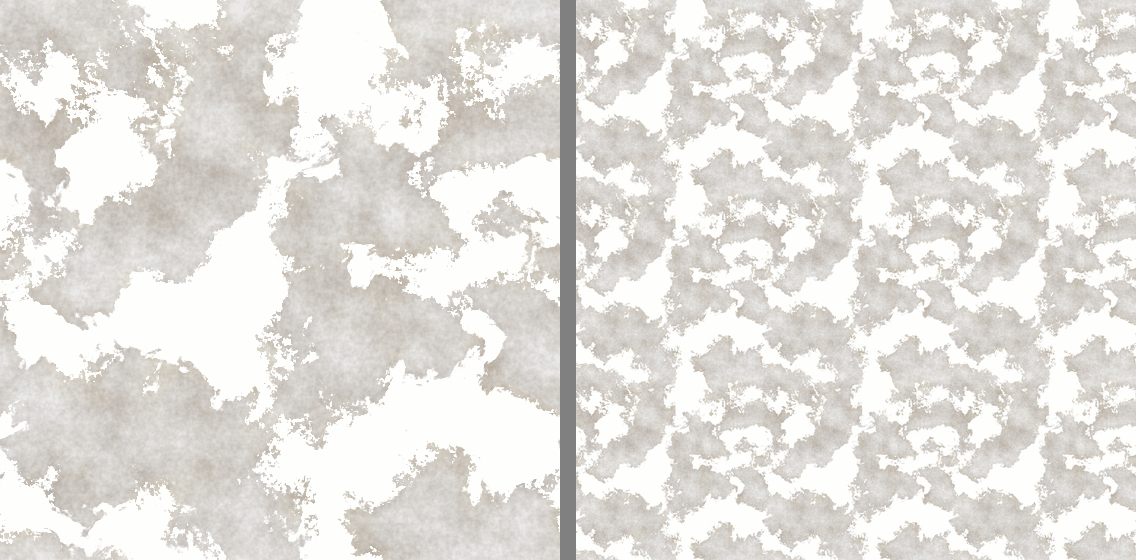
Left: one tile. Right: repeated 3 by 3.
Give the GLSL for this texture, as a Shadertoy shader.

```glsl
#define PATCH_CELLS 5.0
#define COVERAGE 0.065
#define SOFTNESS 0.04
#define WARP 0.035
#define STREAK 0.20
#define GRAIN 0.30
#define MOTTLE 0.85
#define PAINT_WHITE vec3(0.995, 0.995, 0.993)
#define STONE_DARK vec3(0.745, 0.715, 0.685)
#define STONE_LIGHT vec3(0.895, 0.890, 0.882)
#define EDGE_TINT vec3(1.0, 0.99, 0.95)

// Random unit gradient on a lattice that wraps
vec2 gradient(vec2 cell, vec2 period, float seed) {
    cell = floor(mod(cell + 0.5, period));
    float angle = 6.28318 * fract(sin(dot(cell, vec2(127.1, 311.7)) + seed * 74.7) * 43758.5453);
    return vec2(cos(angle), sin(angle));
}

float noise(vec2 p, vec2 period, float seed) {
    vec2 i = floor(p), f = p - i;
    vec2 s = f * f * f * (f * (f * 6.0 - 15.0) + 10.0);
    vec2 e = vec2(1.0, 0.0);
    float a = dot(gradient(i, period, seed), f);
    float b = dot(gradient(i + e.xy, period, seed), f - e.xy);
    float c = dot(gradient(i + e.yx, period, seed), f - e.yx);
    float d = dot(gradient(i + e.xx, period, seed), f - e.xx);
    return mix(mix(a, b, s.x), mix(c, d, s.x), s.y);
}

// Octaves double a whole number of cells, so the sum tiles
float fbm(vec2 uv, vec2 period, int octaves, float gain, float seed) {
    float sum = 0.0, amp = 1.0;
    for (int i = 0; i < octaves; i++) {
        float layer = seed + float(i);
        sum += amp * noise(uv * period + layer * vec2(0.37, 0.71), period, layer);
        period *= 2.0;
        amp *= gain;
    }
    return sum;
}

// Brush marks along both diagonals, each ruling its own regions
float streaks(vec2 uv) {
    vec2 diagonal = vec2(uv.x + uv.y, uv.y - uv.x);
    float rising = fbm(diagonal, vec2(9.0, 36.0), 3, 0.7, 31.0);
    float falling = fbm(diagonal, vec2(36.0, 9.0), 3, 0.7, 41.0);
    float region = smoothstep(-0.15, 0.15, noise(uv * 4.0, vec2(4.0), 51.0));
    return mix(rising, falling, region);
}

void mainImage(out vec4 fragColor, in vec2 fragCoord) {
    vec2 uv = fragCoord / iResolution.xy;

    // Ragged paint patches
    vec2 warp = vec2(fbm(uv, vec2(7.0), 4, 0.6, 3.0), fbm(uv, vec2(7.0), 4, 0.6, 13.0));
    vec2 bent = uv + WARP * warp;
    float patches = fbm(bent, vec2(PATCH_CELLS), 5, 0.52, 23.0) - COVERAGE;

    // Worn, speckled borders that fade inside solid areas
    float border = exp(-abs(patches) * 6.0);
    float worn = smoothstep(-0.25, 0.2, fbm(uv, vec2(6.0), 3, 0.5, 61.0));
    float grain = fbm(uv, vec2(64.0), 3, 0.9, 71.0);
    float height = patches + border * (STREAK * streaks(bent) + GRAIN * mix(0.25, 1.0, worn) * grain);
    float paint = smoothstep(-SOFTNESS, SOFTNESS, height);

    // Cloudy stone, darker and warmer beside the paint
    float clouds = fbm(uv, vec2(6.0), 6, 0.72, 81.0);
    float pores = fbm(uv, vec2(96.0), 2, 0.9, 91.0);
    float tone = 0.64 + MOTTLE * 0.75 * clouds + 0.28 * pores - 0.25 * border;
    vec3 stone = mix(STONE_DARK, STONE_LIGHT, clamp(tone, -0.2, 1.15));
    float stain = border * smoothstep(-0.2, 0.25, noise(uv * 8.0, vec2(8.0), 101.0));
    stone *= mix(vec3(1.0), EDGE_TINT, stain);

    fragColor = vec4(mix(stone, PAINT_WHITE, paint), 1.0);
}
```
